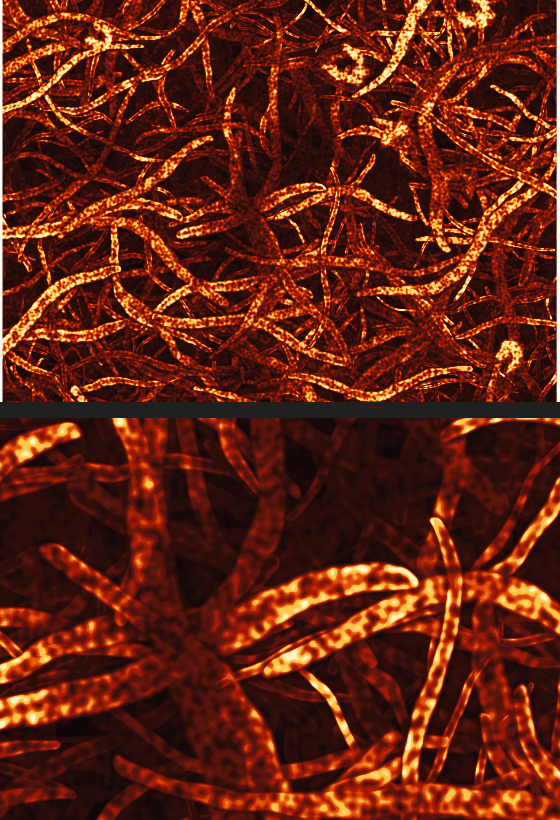
Top, the full canvas; bottom, a detail of the centre.
A WebGL 2 fragment shader for this texture:

```glsl
#version 300 es
precision highp float;
// A dense tangle of glowing, grainy fibres in a dark red-to-gold heat scale.

uniform vec2 u_resolution;
out vec4 fragColor;

vec4 hash4(vec3 p) {
  vec4 q = fract(p.xyzx * vec4(0.1031, 0.1030, 0.0973, 0.1099));
  q += dot(q, q.wzxy + 33.33);
  return fract((q.xxyz + q.yzzw) * q.zywx);
}

mat2 rotation(float a) {
  float c = cos(a), s = sin(a);
  return mat2(c, -s, s, c);
}

float slope(vec2 cell, vec2 offset) {
  float a = 6.2832 * hash4(vec3(cell, 7.0)).x;
  return dot(vec2(cos(a), sin(a)), offset);
}

// Gradient noise, roughly -1 to 1.
float noise(vec2 p) {
  vec2 i = floor(p), f = fract(p), e = vec2(1.0, 0.0);
  vec2 u = f * f * f * (f * (f * 6.0 - 15.0) + 10.0);
  float low = mix(slope(i, f), slope(i + e, f - e), u.x);
  float high = mix(slope(i + e.yx, f - e.yx), slope(i + 1.0, f - 1.0), u.x);
  return 1.4 * mix(low, high, u.y);
}

// Lays one layer of bent tubes, one per cell, over the light gathered so far.
float addFibres(float light, vec2 p, float cellSize, float seed, float rarity) {
  vec2 q = p / cellSize + seed * 3.7;
  float pixel = 1.0 / (u_resolution.y * cellSize);
  for (int i = -2; i <= 2; i++) {
    for (int j = -2; j <= 2; j++) {
      vec2 cell = floor(q) + vec2(i, j);
      vec4 h = hash4(vec3(cell, seed));
      vec4 k = hash4(vec3(cell, seed + 31.0));

      // Angles lean a little towards the horizontal.
      float angle = 3.1416 * h.z - 0.2 * sin(6.2832 * h.z);
      vec2 local = rotation(angle) * (q - cell - h.xy);
      float x = local.x, halfLength = mix(1.0, 1.6, k.x);
      float bend = (k.z - 0.5) * 0.5, phase = 6.2832 * k.w;
      float curve = bend * x * x + 0.1 * sin(3.0 * x + phase);
      float steep = 2.0 * bend * x + 0.3 * cos(3.0 * x + phase);
      float across = (local.y - curve) / sqrt(1.0 + steep * steep);
      float d = length(vec2(max(abs(x) - halfLength, 0.0), across));

      float taper = 1.0 - 0.4 * pow(min(abs(x) / halfLength, 1.0), 2.0);
      float width = 0.075 * mix(0.6, 1.4, k.y) * taper;
      float r = d / width, soft = 0.22 + 0.6 * pixel / width;
      float body = 1.0 - smoothstep(1.0 - soft, 1.0 + soft, r);
      float glow = 0.12 + 0.98 * pow(h.w, rarity);

      // Some tubes are hollow, with brighter walls.
      float walls = mix(0.7, 1.05, smoothstep(0.1, 0.75, r));
      glow *= mix(1.0, walls, step(0.5, fract(k.y * 7.0)));
      float shadow = 0.45 * glow * (1.0 - smoothstep(1.0, 1.9, r));
      light = max(light * (1.0 - shadow), glow * body);
    }
  }
  return light;
}

// Scattered ragged hooks: open, fuzzy-edged rings.
float addHooks(float light, vec2 p) {
  vec2 q = p / 0.34 + 5.3;
  float ragged = 0.04 * noise(p * 45.0);
  for (int i = -1; i <= 1; i++) {
    for (int j = -1; j <= 1; j++) {
      vec2 cell = floor(q) + vec2(i, j);
      vec4 h = hash4(vec3(cell, 91.0));
      vec2 local = rotation(6.2832 * h.z) * (q - cell - h.xy) * vec2(1.0, 1.5);
      float r = length(local);
      float ring = 1.0 - smoothstep(0.02, 0.09, abs(r - mix(0.09, 0.17, h.x)) + ragged);
      float opening = smoothstep(-0.9, -0.4, local.x / max(r, 0.001));
      light = max(light, step(0.7, h.w) * ring * opening);
    }
  }
  return light;
}

vec3 heat(float t) {
  vec3 c = mix(vec3(0.06, 0.025, 0.03), vec3(0.17, 0.05, 0.04), smoothstep(0.0, 0.17, t));
  c = mix(c, vec3(0.35, 0.08, 0.05), smoothstep(0.17, 0.38, t));
  c = mix(c, vec3(0.64, 0.10, 0.02), smoothstep(0.38, 0.58, t));
  c = mix(c, vec3(0.89, 0.31, 0.03), smoothstep(0.58, 0.75, t));
  c = mix(c, vec3(0.98, 0.77, 0.28), smoothstep(0.75, 0.92, t));
  return mix(c, vec3(0.99, 0.96, 0.76), smoothstep(0.98, 1.25, t));
}

void main() {
  vec2 p = gl_FragCoord.xy / u_resolution.y;

  // Warp the plane so the fibres wander.
  vec2 w = p + 0.018 * vec2(noise(p * 5.0), noise(p * 5.0 + 40.0));
  w += 0.004 * vec2(noise(p * 24.0 + 9.0), noise(p * 24.0 + 70.0));

  // Dim haze, then fine faint fibres up to thick bright ones.
  float light = 0.13 + 0.1 * noise(p * 7.0) + 0.1 * noise(p * 28.0);
  for (int n = 0; n < 7; n++) {
    float t = float(n) / 6.0;
    light = addFibres(light, w, mix(0.07, 0.19, t), float(n) + 1.0, mix(3.4, 2.5, t));
  }
  light = addHooks(light, w);

  // Dark pockets and speckle.
  light *= 1.06 - 0.45 * smoothstep(0.1, 0.6, noise(p * 4.0 + 17.0));
  light *= 0.95 + 0.6 * noise(p * 125.0) + 0.4 * noise(p * 42.0);

  // Narrow pale margins at both sides.
  float x = gl_FragCoord.x / u_resolution.x, aa = 0.7 / u_resolution.x;
  float inside = smoothstep(-aa, aa, x - 0.0045) * smoothstep(-aa, aa, 0.994 - x);
  fragColor = vec4(mix(vec3(0.99, 0.98, 0.95), heat(light), inside), 1.0);
}
```
